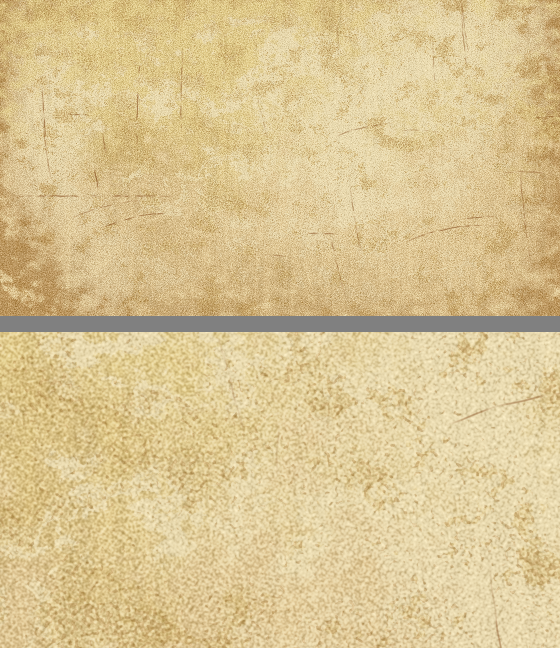
Top: the whole. Bottom: its middle third, enlarged.
A WebGL 1 fragment shader for this texture:

```glsl
precision highp float;
// Aged parchment: a cream sheet with ragged yellow and pale peeled layers,
// tan stains and browned borders, built from layered gradient noise.
// Crisp grain, specks and thin curved scratches are laid on top.
uniform vec2 u_resolution;

float hash(vec2 p) {
  vec3 q = fract(vec3(p.xyx) * 0.1031);
  q += dot(q, q.yzx + 33.33);
  return fract((q.x + q.y) * q.z);
}

float gradientDot(vec2 cell, vec2 offset) {
  float angle = 6.2832 * hash(cell);
  return dot(vec2(cos(angle), sin(angle)), offset);
}

float noise(vec2 p) {
  vec2 i = floor(p), f = fract(p);
  vec2 s = f * f * f * (f * (f * 6.0 - 15.0) + 10.0);
  vec2 e = vec2(1.0, 0.0);
  float low = mix(gradientDot(i, f), gradientDot(i + e, f - e), s.x);
  float high = mix(gradientDot(i + e.yx, f - e.yx), gradientDot(i + 1.0, f - 1.0), s.x);
  return mix(low, high, s.y);
}

float fbm(vec2 p) {
  float sum = 0.0, amplitude = 0.5;
  for (int i = 0; i < 5; i++) {
    sum += amplitude * noise(p);
    p = mat2(1.6, 1.2, -1.2, 1.6) * p + 17.3;
    amplitude *= 0.6;
  }
  return sum;
}

// Soft elliptical spot, one at its centre
float spot(vec2 uv, vec2 centre, vec2 radius) {
  vec2 d = (uv - centre) / radius;
  return exp(-dot(d, d));
}

// Thin bowed line that fades towards both ends
float scratch(vec2 p, vec2 centre, float angle, float halfLength, float bend) {
  vec2 d = p - centre;
  float c = cos(angle), s = sin(angle);
  vec2 q = vec2(c * d.x + s * d.y, c * d.y - s * d.x);
  q.y += bend * q.x * q.x + 0.003 * noise(vec2(q.x * 25.0, angle * 90.0));
  float line = 1.0 - smoothstep(0.0, 0.001 + 0.8 / u_resolution.y, abs(q.y));
  return line * (1.0 - smoothstep(0.4 * halfLength, halfLength, abs(q.x)));
}

void main() {
  vec2 uv = gl_FragCoord.xy / u_resolution;
  vec2 p = gl_FragCoord.xy / u_resolution.y;
  vec2 turned = mat2(0.8, 0.6, -0.6, 0.8) * p;
  float aspect = u_resolution.x / u_resolution.y;

  float broad = fbm(p * 2.3 + 4.0);
  float ragged = fbm(p * vec2(5.0, 6.5) + 31.0);
  float detail = fbm(p * vec2(16.0, 21.0) + 57.0);
  float flakes = fbm(turned * 60.0 + 11.0);

  // Tan lower sheet under a greenish yellow upper layer
  float upper = smoothstep(0.38, 0.6, uv.y + 0.6 * broad + 0.4 * detail);
  vec3 color = mix(vec3(0.88, 0.785, 0.59), vec3(0.88, 0.795, 0.545), upper);

  // Broad tan stains
  float stain = spot(uv, vec2(0.23, 0.42), vec2(0.13, 0.2))
              + 0.8 * spot(uv, vec2(0.35, 0.06), vec2(0.35, 0.15))
              + 0.5 * spot(uv, vec2(0.12, 0.68), vec2(0.07, 0.08));
  float tan_ = clamp(stain * (0.9 + 2.5 * detail) + 1.2 * broad + 0.5 * detail, 0.0, 1.0);
  color = mix(color, vec3(0.76, 0.635, 0.42), 0.55 * tan_);

  // Pale worn areas: a soft bleach, then torn flakes
  float bare = spot(uv, vec2(0.08, 0.54), vec2(0.08, 0.3))
             + 0.9 * spot(uv, vec2(0.63, 0.58), vec2(0.18, 0.33))
             + 0.9 * spot(uv, vec2(0.87, 0.88), vec2(0.18, 0.18))
             + 0.6 * spot(uv, vec2(0.17, 0.12), vec2(0.07, 0.2));
  float peel = 0.7 * ragged + 0.9 * detail + 0.3 * flakes + 0.24 * bare;
  float bleach = smoothstep(-0.1, 0.5, 0.7 * peel + 0.4 * bare);
  color = mix(color, vec3(0.93, 0.875, 0.725), 0.75 * bleach);
  float torn = smoothstep(0.1, 0.17, peel) * (0.35 + 0.45 * upper);
  color = mix(color, vec3(0.93, 0.875, 0.715), torn);

  // Remnants of the ochre layer, crisp and ragged
  float remnant = 0.8 * fbm(p * vec2(8.0, 10.0) + 83.0) + 0.7 * detail + 0.5 * flakes;
  float ochre = smoothstep(0.06, 0.2, remnant - 0.1 * bare + 0.12 * upper - 0.06);
  color = mix(color, vec3(0.82, 0.71, 0.45), 0.5 * ochre);

  // Browned border, heaviest at the lower left and the right side
  float border = 0.75 * exp(-uv.x * aspect / 0.07) + 0.85 * exp(-(1.0 - uv.x) * aspect / 0.11)
               + 0.5 * exp(-uv.y / 0.09) + 0.2 * exp(-(1.0 - uv.y) / 0.05)
               + 0.8 * spot(uv, vec2(0.03, 0.08), vec2(0.13, 0.24));
  float burn = clamp(border * (0.85 + 1.2 * ragged + 2.4 * detail + 1.2 * flakes), 0.0, 1.0);
  color = mix(color, vec3(0.67, 0.50, 0.27), 0.72 * burn);

  // Faint upright wear, rusty specks and paper grain
  float streak = noise(p * vec2(85.0, 5.0) + 2.5 * ragged);
  color += 0.05 * streak * (0.6 + 2.0 * abs(broad));
  float speck = smoothstep(0.25, 0.5, noise(turned * 190.0 + 71.0) + 0.9 * remnant);
  color = mix(color, vec3(0.66, 0.49, 0.25), 0.35 * speck);
  float grain = 0.15 * noise(turned * 233.0) + 0.17 * noise(turned.yx * 331.0 + 5.0) + 0.06 * flakes;
  color += grain * vec3(0.9, 1.0, 1.15);
  // Compress highlights so that the grain leans dark on pale paper
  vec3 excess = max(color - vec3(0.90, 0.84, 0.67), 0.0);
  color -= 0.5 * excess;

  // Scattered scratches: upright ones nearly straight, level ones arched
  float marks = 0.0;
  for (int i = 0; i < 26; i++) {
    float k = float(i);
    vec2 seed = vec2(k * 3.7, 8.0 + k);
    vec2 centre = vec2(hash(seed) * aspect, 0.15 + 0.82 * hash(seed + 40.0));
    float level = step(0.55, hash(seed + 80.0));
    float angle = mix(1.65, 0.08, level) + 0.35 * (hash(seed + 120.0) - 0.5);
    float halfLength = 0.04 + 0.15 * pow(hash(seed + 160.0), 1.6);
    float strength = 0.3 + 0.6 * hash(seed + 200.0);
    marks = max(marks, strength * scratch(p, centre, angle, halfLength, mix(0.2, 0.9, level)));
  }
  marks = max(marks, 0.9 * scratch(p, vec2(0.17 * aspect, 0.38), 0.0, 0.3, 0.02));
  float broken = smoothstep(-0.35, 0.25, noise(p * 38.0 + 23.0) + 0.5 * flakes);
  color = mix(color, vec3(0.52, 0.30, 0.12), 0.75 * marks * broken);

  // Rubbed light stroke near the lower right
  float rub = scratch(p, vec2(0.79 * aspect, 0.15), 0.17, 0.34, 0.0);
  color = mix(color, vec3(0.94, 0.89, 0.74), 0.6 * rub * broken);

  gl_FragColor = vec4(clamp(color, 0.0, 1.0), 1.0);
}
```
